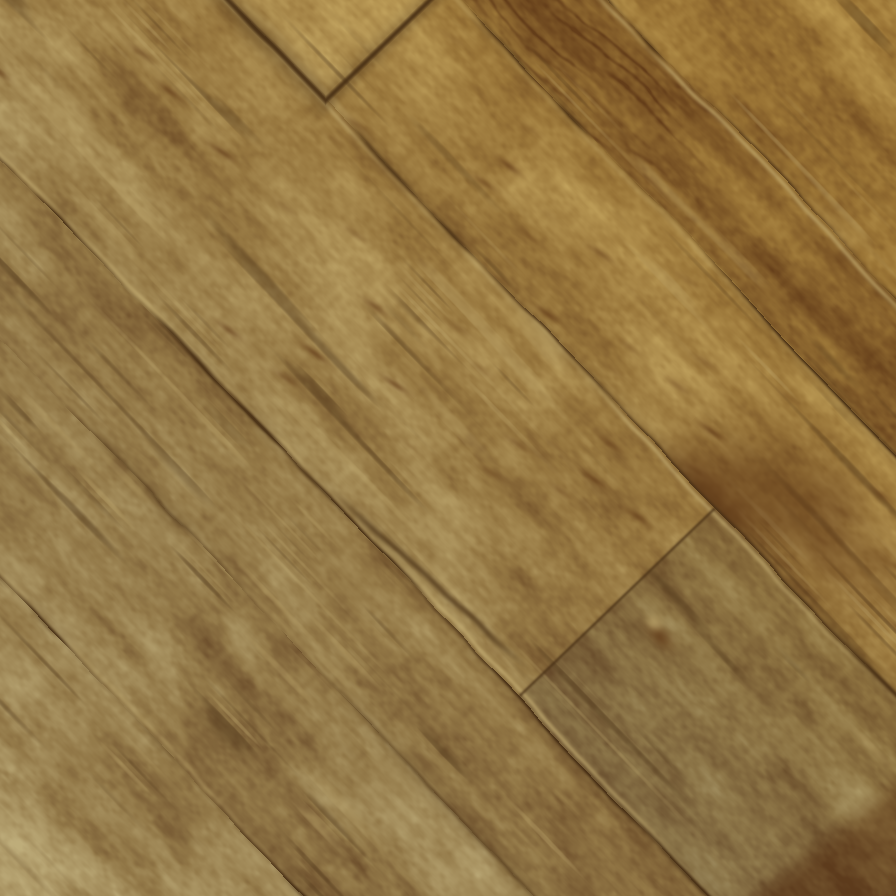
Give the GLSL for this texture, as a three.js fragment shader.

```glsl
// Worn oak floor boards running diagonally, with soft mottled grain, grooves, end joints and knots.
// All is drawn in board space: x runs along the grain (down right), y across it (up right).
// Layered value noise sets a tone, a three-colour ramp turns it to wood, then lines are cut in.
#define DARK vec3(0.38, 0.245, 0.12)
#define MID vec3(0.585, 0.467, 0.258)
#define PALE vec3(0.76, 0.67, 0.44)
#define GROOVE vec3(0.27, 0.175, 0.075)
#define KNOT vec3(0.37, 0.215, 0.085)
#define SEAMS_LOW vec3(0.244, 0.430, 0.571)
#define SEAMS_HIGH vec3(0.876, 1.063, 1.184)
#define END_JOINT 0.241
#define RAISED_END -0.390
#define MOTTLE 0.58
#define FINE_GRAIN 0.13
#define SEAM_WIDTH 0.0027

varying vec2 vUv;

float hash(vec2 p) { return fract(sin(dot(p, vec2(127.1, 311.7))) * 43758.5453); }

float noise(vec2 p) {
  vec2 i = floor(p), f = fract(p);
  f = f * f * (3.0 - 2.0 * f);
  return mix(mix(hash(i), hash(i + vec2(1, 0)), f.x),
             mix(hash(i + vec2(0, 1)), hash(i + vec2(1, 1)), f.x), f.y);
}

float fbm(vec2 p) {
  float sum = 0.0, amp = 0.5;
  for (int i = 0; i < 5; i++) {
    sum += amp * noise(p);
    p = p * 2.03 + 17.3;
    amp *= 0.52;
  }
  return sum;
}

// Soft profiles: lines around zero, an oval spot, a band from a to b
float line(float d, float w) { return exp(-d * d / (w * w)); }
vec3 lines(vec3 d, float w) { return exp(-d * d / (w * w)); }
float spot(vec2 d, vec2 size) { d /= size; return exp(-dot(d, d)); }
float band(float x, float a, float b, float s) {
  return smoothstep(a - s, a + s, x) * (1.0 - smoothstep(b - s, b + s, x));
}

// Short dark pores, one per occupied cell, slightly askew to the grain
float flecks(vec2 b) {
  vec2 grid = vec2(13.0, 23.0), cell = floor(b * grid);
  float r = hash(cell + 3.7);
  vec2 d = b - (cell + 0.3 + 0.4 * vec2(hash(cell), hash(cell + 9.1))) / grid;
  d.y -= 0.18 * d.x;
  return smoothstep(0.5, 0.95, r) * spot(d, vec2(0.008 + 0.008 * r, 0.0038));
}

void main() {
  vec2 b = vec2(vUv.x - 1.04 * vUv.y, 1.04 * vUv.x + vUv.y) / 1.443;
  float edge = b.y + 0.007 * (noise(b * vec2(5, 3)) - 0.5) + 0.003 * (noise(b * vec2(28, 9)) - 0.5);

  // Board masks
  vec3 low = smoothstep(SEAMS_LOW - 0.002, SEAMS_LOW + 0.002, vec3(edge));
  vec3 high = smoothstep(SEAMS_HIGH - 0.002, SEAMS_HIGH + 0.002, vec3(edge));
  float board = floor(dot(low + high, vec3(1)) + 0.5);
  float wide = low.z * (1.0 - high.x), darkBoard = high.y * (1.0 - high.z);
  float shortBoard = wide * smoothstep(END_JOINT - 0.002, END_JOINT + 0.002, b.x);
  float corner = max(SEAMS_HIGH.x - edge, b.x - RAISED_END);
  float raised = 1.0 - smoothstep(-0.002, 0.002, corner);
  float threshold = smoothstep(0.575, 0.615, b.x - 0.1 * (b.y - 0.7));

  // Tone: board shade, stains, mottling, fibres, growth lines
  vec2 g = b + vec2(board * 3.1, 0);
  float warp = fbm(g * vec2(5, 8) + 4.0) - 0.5;
  float tone = 0.57 + dot(low, vec3(-0.04, -0.04, 0.10)) + dot(high, vec3(0.0, -0.27, 0.21));
  tone += MOTTLE * (fbm(g * vec2(6, 17) + warp * 1.5) - 0.5);
  tone += 0.36 * (fbm(g * vec2(4, 44) + 31.0) - 0.5);
  tone += 0.30 * (fbm(g * vec2(26, 48) + 8.0) - 0.5);
  tone += FINE_GRAIN * (noise(g * vec2(75, 170)) + noise(g * vec2(150, 210)) - 1.0);
  tone += 0.14 * raised - 0.14 * shortBoard - 0.26 * threshold;
  tone += 0.40 * smoothstep(0.28, 0.0, b.y) * smoothstep(0.3, 0.75, fbm(g * vec2(5, 22) + 2.0));
  float rings = 0.5 + 0.5 * sin(b.y * 420.0 + warp * 22.0 - b.x * 22.0);
  float ringZone = darkBoard * (1.0 - smoothstep(-0.16, 0.04, b.x));
  tone -= 0.22 * ringZone * pow(rings, 4.0) * smoothstep(0.2, 0.7, noise(g * vec2(12, 60)));

  // Ramp to wood, cooler at lower left and warmer at upper right
  tone = clamp(tone, 0.0, 1.0);
  vec3 col = mix(mix(DARK, MID, min(tone * 2.0, 1.0)), PALE, max(tone * 2.0 - 1.0, 0.0));
  col *= mix(vec3(0.98, 1.01, 1.09), vec3(1.03, 0.97, 0.80), smoothstep(0.35, 1.25, b.y));
  col *= mix(vec3(1), vec3(0.95, 0.99, 1.08), shortBoard);
  col = mix(col, KNOT, 0.40 * threshold);

  // Broken hairline cracks and pale scratches along the grain
  float hair = noise(g * vec2(7, 120) + 5.0), patches = smoothstep(0.45, 0.7, noise(g * vec2(5, 16) + 40.0));
  col = mix(col, GROOVE, 0.40 * patches * smoothstep(0.72, 0.97, hair));
  col = mix(col, PALE, 0.35 * patches * smoothstep(0.24, 0.03, hair));

  // Pores and knots
  float poreZone = band(b.y, 0.60, 1.03, 0.03) * (1.0 - shortBoard) * (1.0 - raised);
  col = mix(col, KNOT, 0.6 * flecks(b + 0.012 * warp) * poreZone);
  vec2 k = b + 0.16 * warp;
  float stain = spot(k - vec2(0.265, 0.91), vec2(0.06, 0.035)) + 0.6 * spot(k - vec2(0.36, 0.96), vec2(0.11, 0.04));
  col = mix(col, KNOT, min(stain, 1.0) * 0.8 * high.x * (1.0 - high.y));
  col = mix(col, KNOT, 0.7 * spot(b - vec2(0.302, 0.732), vec2(0.016, 0.009)));
  col = mix(col, PALE, 0.6 * spot(b - vec2(0.286, 0.738), vec2(0.009, 0.008)));

  // Grooves between boards: a worn dark cut with a lit lip beside it
  float wear = smoothstep(0.3, 0.7, 0.6 * noise(vec2(b.x * 6.0, board + 2.0)) + 0.4 * noise(vec2(b.x * 22.0, 7.0)));
  vec3 toLow = edge - SEAMS_LOW, toHigh = edge - SEAMS_HIGH;
  float cut = dot(lines(toLow, SEAM_WIDTH), vec3(0.8, 0.35, 0.85)) + dot(lines(toHigh, SEAM_WIDTH), vec3(0.7, 0.8, 0.9));
  float lip = dot(lines(toLow - 0.005, 0.003), vec3(0.35, 0.2, 0.8)) + dot(lines(toHigh + 0.005, 0.003), vec3(0.7, 0.3, 0.7));
  float shade = dot(lines(toLow, 0.011) + lines(toHigh, 0.011), vec3(0.14));
  col = mix(col, PALE, lip * (0.8 - 0.6 * wear));
  col = mix(col, GROOVE, min(cut * (0.12 + 0.85 * wear) + shade * wear, 0.9));

  // Split beside a seam, end joint and the rim of the raised board
  float split = line(edge - 0.579 - 0.07 * (b.x + 0.055), 0.004) * band(b.x, -0.04, 0.20, 0.04);
  col = mix(col, GROOVE, 0.6 * split);
  col = mix(col, GROOVE, 0.6 * wide * line(b.x - END_JOINT, 0.002));
  float rim = max(line(corner - 0.002, 0.004), 0.35 * line(corner - 0.004, 0.014));
  col = mix(col, GROOVE, 0.88 * rim * (1.0 - smoothstep(-0.385, -0.37, b.x)));
  gl_FragColor = vec4(col, 1.0);
}
```
